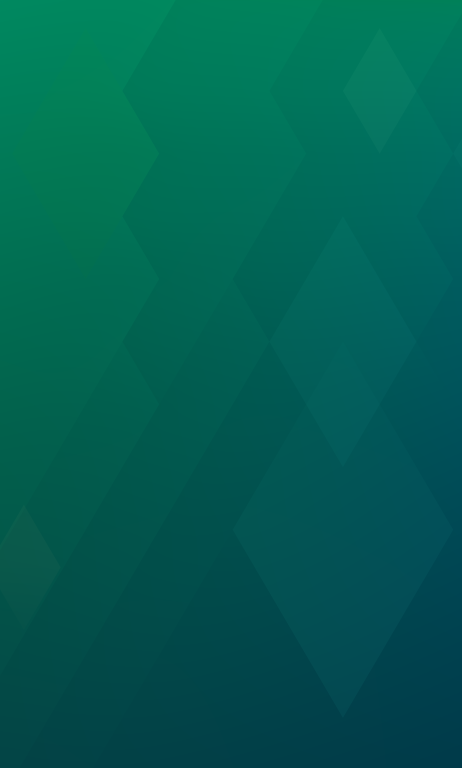
This background is drawn by a WebGL 2 fragment shader. Its source:

```glsl
#version 300 es
precision highp float;
// Green to deep teal gradient overlaid with faint harlequin diamonds and zigzag folds.

uniform vec2 u_resolution;
out vec4 outColor;

// Soft-edged diamond mask in lattice units.
float diamond(vec2 g, vec2 centre, float radius, float blur) {
    vec2 d = abs(g - centre);
    return 1.0 - smoothstep(-blur, blur, d.x + d.y - radius);
}

// Light on the left of an edge, dark on its right, dying away with distance.
float crease(float d, float blur) {
    return (1.0 - 2.0 * smoothstep(-blur, blur, d)) * exp(-abs(d) / 1.5);
}

// Triangle wave of the zigzags, straight above the first corner.
float tooth(float y) {
    return y < 1.0 ? 1.0 - y : abs(mod(y, 2.0) - 1.0);
}

// Backdrop: two vertical ramps blended from left to right.
vec3 backdrop(vec2 uv) {
    vec3 left = mix(vec3(0.0, 0.535, 0.375), vec3(0.012, 0.265, 0.272), uv.y);
    vec3 right = mix(vec3(0.0, 0.495, 0.335), vec3(0.0, 0.228, 0.288), uv.y);
    vec3 color = mix(left, right, uv.x);
    float middle = sin(3.14159 * uv.y);
    color.b += 0.06 * uv.x * uv.x * sin(3.14159 * sqrt(uv.y)) - 0.02 * (1.0 - uv.x) * middle;
    color.g -= 0.025 * uv.x * middle + 0.006 * middle;
    return color;
}

void main() {
    vec2 uv = gl_FragCoord.xy / u_resolution;
    uv.y = 1.0 - uv.y;

    // Lattice whose unit steps run along the diamond corners.
    vec2 g = uv * vec2(12.57, 12.25) - vec2(0.33, 0.45);
    float blur = 9.0 / u_resolution.x;

    vec3 color = backdrop(uv);

    // Zigzag edges that straighten into long diagonals lower down.
    float leftEdge = g.y < 6.0 ? 3.0 + tooth(g.y) : 10.0 - g.y;
    float middleEdge = g.y < 2.0 ? 7.0 + tooth(g.y) : g.y < 5.0 ? 6.0 + abs(g.y - 4.0) : 12.0 - g.y;
    float rightEdge = 11.0 + tooth(g.y);
    float folds = crease(g.x - leftEdge, blur) * mix(1.0, 0.6, smoothstep(2.0, 6.0, g.y));
    folds += crease(g.x - middleEdge, blur) * 0.6;
    folds += crease(g.x - rightEdge, blur) * 0.6 * (1.0 - smoothstep(4.0, 6.0, g.y));

    // Fainter diagonals, each beginning at a lattice corner.
    float slant = g.x + g.y;
    folds += crease(slant - 8.0, blur) * 0.45 * smoothstep(4.0, 5.5, g.y);
    folds += crease(slant - 10.0, blur) * 0.4 * smoothstep(3.5, 4.5, g.y) * (1.0 - smoothstep(5.5, 6.5, g.y));
    folds += crease(slant - 14.0, blur) * 0.4 * smoothstep(7.8, 8.8, g.y);
    color += folds * (1.0 - 0.45 * smoothstep(8.0, 11.5, g.y)) * vec3(0.002, 0.016, 0.008);

    // Tinted diamonds.
    color += diamond(g, vec2(2.0, 2.0), 2.0, blur) * vec3(0.004, 0.004, -0.012);
    color += diamond(g, vec2(10.0, 1.0), 1.0, blur) * vec3(0.024, 0.02, 0.014);
    color += diamond(g, vec2(13.0, 2.0), 1.0, blur) * vec3(0.008, 0.016, 0.014);
    color += diamond(g, vec2(9.0, 5.0), 2.0, blur) * vec3(0.006, 0.02, 0.018);
    float leftGlow = 1.0 - 0.6 * smoothstep(8.4, 9.6, g.y);
    color += diamond(g, vec2(0.32, 8.6), 1.0, blur) * leftGlow * vec3(0.03, 0.016, 0.008);
    float lowerGlow = mix(0.25, 1.0, smoothstep(5.0, 10.0, g.y));
    color += diamond(g, vec2(9.0, 8.0), 3.0, blur) * lowerGlow * vec3(0.01, 0.032, 0.026);

    outColor = vec4(clamp(color, 0.0, 1.0), 1.0);
}
```
